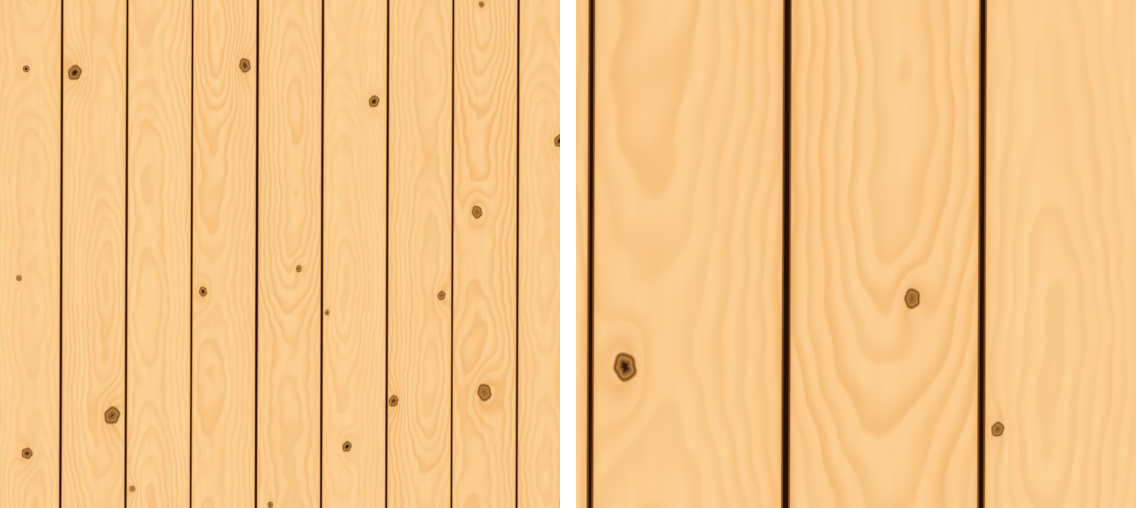
Left, the full canvas; right, a detail of the centre.
This texture is drawn by a WebGL 1 fragment shader. Its source:

```glsl
precision highp float;
// Upright pine boards with narrow dark gaps, arched growth rings and knots.
// Each board slices a wavy log: rings are contours of the distance to its pith,
// and knots, scattered by hash, raise that field so the grain flows round them.

uniform vec2 u_resolution;

// Layout, in canvas widths
const float PITCH = 0.1164;      // board width, about 8.6 boards across
const float FIRST_GAP = 0.1094;  // x of the leftmost gap
const float TILT = 0.004;        // lean of the gaps
const float HEIGHT = 0.906;      // span over which knots are spread
const float GAP_CORE = 0.0010;   // half width of the black gap
const float GAP_EDGE = 0.0011;   // brown board edge beside it

// Grain and knots
const float RINGS = 15.0;        // growth rings per board width
const float RING_STRENGTH = 0.62;
const int KNOTS = 3;             // knot slots per board
const float KNOT_CHANCE = 0.78;
const float KNOT_MIN = 0.0035;
const float KNOT_MAX = 0.0130;
const float KNOT_LIFT = 300.0;   // how far a knot bends the rings

// Colours
const vec3 CREAM = vec3(0.995, 0.825, 0.595);
const vec3 HONEY = vec3(0.98, 0.77, 0.51);
const vec3 AMBER = vec3(0.92, 0.67, 0.37);
const vec3 KNOT_TAN = vec3(0.69, 0.47, 0.19);
const vec3 BROWN = vec3(0.45, 0.26, 0.11);
const vec3 DARK = vec3(0.16, 0.06, 0.02);

float hash(vec2 p) {
  return fract(sin(dot(p, vec2(127.1, 311.7))) * 43758.5);
}

// Distance to the nearest scattered point
float cellular(vec2 p) {
  vec2 cell = floor(p);
  float nearest = 2.0;
  for (int j = -1; j <= 1; j++) {
    for (int i = -1; i <= 1; i++) {
      vec2 c = cell + vec2(float(i), float(j));
      vec2 point = c + vec2(hash(c), hash(c + 57.3));
      nearest = min(nearest, length(p - point));
    }
  }
  return nearest;
}

// Slow layered waves, roughly -1 to 1
float waves(float y, float seed) {
  return 0.55 * sin(5.0 * y + seed) + 0.3 * sin(11.3 * y + 2.3 * seed)
       + 0.15 * sin(27.0 * y + 4.1 * seed);
}

void main() {
  vec2 p = gl_FragCoord.xy / u_resolution.x;
  float pixel = 1.0 / u_resolution.x;

  // Board index and position within the board
  float across = (p.x - TILT * (p.y - 0.45) - FIRST_GAP) / PITCH;
  float board = floor(across);
  float side = across - board - 0.5;
  float seed = 40.0 * hash(vec2(board, 3.0));

  // Log field: arches where the pith depth changes along the board
  float pith = 0.4 * (hash(vec2(board, 5.0)) - 0.5) + 0.06 * waves(p.y, seed + 9.0);
  float depth = 0.36 + 0.27 * waves(0.8 * p.y, seed);
  float ripple = 0.010 * sin(48.0 * p.y + 9.0 * side + seed)
               + 0.005 * sin(131.0 * p.y - 14.0 * side + seed);
  float growth = RINGS * (length(vec2(side - pith, depth)) + ripple);

  // Knots: bend the field and keep the masks for shading
  float halo = 0.0, body = 0.0, rim = 0.0, core = 0.0;
  for (int i = 0; i < KNOTS; i++) {
    vec2 key = vec2(board, 11.0 + 7.0 * float(i));
    float present = step(hash(key), KNOT_CHANCE);
    float size = hash(key + 0.7);
    float r = mix(KNOT_MIN, KNOT_MAX, size * size);
    vec2 centre = vec2(0.84 * PITCH * (hash(key + 1.9) - 0.5),
                       HEIGHT * (float(i) + hash(key + 3.1)) / float(KNOTS));
    vec2 d = vec2(side * PITCH, p.y) - centre;
    vec2 stretched = d * vec2(1.0, 0.5) / (2.3 * r);
    float lift = present * exp(-dot(stretched, stretched));
    growth += KNOT_LIFT * r * lift;
    halo = max(halo, lift);

    float angle = atan(d.y, d.x + 0.00001);
    float q = length(d * vec2(1.0, 0.86)) / r
            + 0.07 * sin(2.0 * angle + seed) + 0.05 * sin(5.0 * angle + seed);
    float soft = 0.12 + pixel / r;
    float inside = present * (1.0 - smoothstep(1.0 - soft, 1.0 + soft, q));
    body = max(body, inside);
    rim = max(rim, inside * (smoothstep(0.6, 0.95, q) + 0.25 * sin(15.0 * q)));
    core = max(core, inside * (1.0 - smoothstep(0.1, 0.65, q)) * hash(key + 4.3));
  }

  // Wood: soft early growth rising to a sharper late line
  float phase = fract(growth);
  float ring = smoothstep(0.2, 0.78, phase) * (1.0 - smoothstep(0.78, 1.0, phase));
  ring *= 0.45 + 0.55 * hash(vec2(floor(growth), board));
  float strength = RING_STRENGTH * mix(0.4, 1.0, hash(vec2(board, 8.0)));
  strength *= 0.85 + 0.25 * waves(p.y, seed + 4.0);
  float fibre = cellular(vec2(150.0 * p.x, 13.0 * p.y)) - 0.5;
  float mottle = 0.25 + 0.18 * waves(0.7 * p.y + 2.0 * side, seed + 2.0)
               + 0.35 * fibre + 0.2 * hash(vec2(board, 6.0));
  vec3 color = mix(CREAM, HONEY, clamp(mottle, 0.0, 1.0));
  color = mix(color, AMBER, clamp(ring * strength + 0.35 * halo * halo, 0.0, 1.0));

  // Knot shading
  color = mix(color, KNOT_TAN, 0.9 * body);
  color = mix(color, BROWN, clamp(0.8 * rim, 0.0, 1.0));
  color = mix(color, DARK, core);

  // Gaps: warm falloff, brown edge, black core of uneven width
  float gap = floor(across + 0.5);
  float edge = abs(across - gap) * PITCH;
  float uneven = 0.7 + 0.6 * hash(vec2(gap, 21.0)) + 0.2 * waves(p.y, 6.0 * gap);
  float black = GAP_CORE * uneven;
  float brown = black + GAP_EDGE;
  color = mix(color, AMBER, 0.6 * exp(-max(edge - brown, 0.0) / 0.0022));
  color = mix(color, BROWN, 1.0 - smoothstep(brown - pixel, brown + pixel, edge));
  color = mix(color, DARK, 1.0 - smoothstep(black - 0.7 * pixel, black + 0.7 * pixel, edge));

  gl_FragColor = vec4(color, 1.0);
}
```
